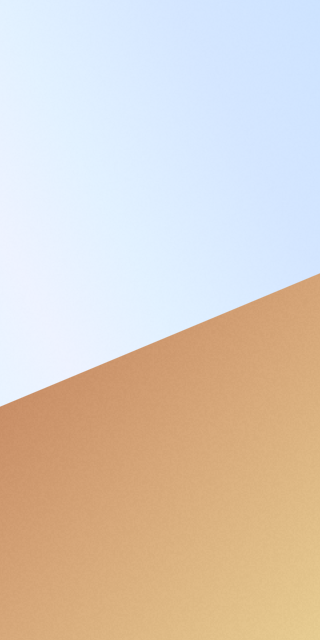
A Shadertoy shader for this background:

```glsl
// A sunlit sand slope under a pale sky, split by one straight diagonal ridge.
// Each side is a slanted multi-stop gradient; the ridge is a signed distance,
// and a fine hashed grain gives both surfaces a soft, dusty texture.

// Sine-free hash, 0 to 1
float hash(vec2 p) {
    vec3 q = fract(vec3(p.xyx) * 0.1031);
    q += dot(q, q.yzx + 33.33);
    return fract((q.x + q.y) * q.z);
}

// Smoothly interpolated value noise
float valueNoise(vec2 p) {
    vec2 cell = floor(p), f = fract(p);
    f = f * f * (3.0 - 2.0 * f);
    return mix(mix(hash(cell), hash(cell + vec2(1, 0)), f.x),
               mix(hash(cell + vec2(0, 1)), hash(cell + vec2(1, 1)), f.x), f.y);
}

// Linear position between two gradient stops
float ramp(float a, float b, float t) {
    return clamp((t - a) / (b - a), 0.0, 1.0);
}

// Milky white at lower left, through a lilac band, to blue at upper right
vec3 skyColor(vec2 p) {
    float t = p.x + 0.52 * p.y;
    vec3 col = mix(vec3(0.915, 0.957, 1.0), vec3(0.932, 0.952, 1.0), ramp(0.38, 0.66, t));
    col = mix(col, vec3(0.885, 0.945, 1.0), ramp(0.66, 1.04, t));
    col = mix(col, vec3(0.832, 0.902, 1.0), ramp(1.04, 1.58, t));
    return mix(col, vec3(0.805, 0.890, 1.0), ramp(1.58, 2.04, t));
}

// Terracotta at the left of the ridge, to pale gold at lower right
vec3 sandColor(vec2 p) {
    float t = (p.x + 1.146 - p.y) / 2.146;
    vec3 col = mix(vec3(0.785, 0.555, 0.400), vec3(0.840, 0.655, 0.475), ramp(0.19, 0.52, t));
    return mix(col, vec3(0.905, 0.800, 0.570), ramp(0.52, 1.0, t));
}

void mainImage(out vec4 fragColor, in vec2 fragCoord) {
    // Canvas is 1 wide and 2 high
    vec2 p = fragCoord / iResolution.xy * vec2(1.0, 2.0);
    float pixel = 1.0 / iResolution.x;

    // Signed distance above the ridge
    float ridge = (p.y - 0.729 - 0.417 * p.x) / length(vec2(1.0, 0.417));
    float sky = smoothstep(-0.75 * pixel, 0.75 * pixel, ridge);
    vec3 col = mix(sandColor(p), skyColor(p), sky);

    // Grain, stronger on the sand
    float grain = valueNoise(p * 240.0) - 0.5;
    col += grain * mix(0.022, 0.008, sky);

    fragColor = vec4(clamp(col, 0.0, 1.0), 1.0);
}
```
